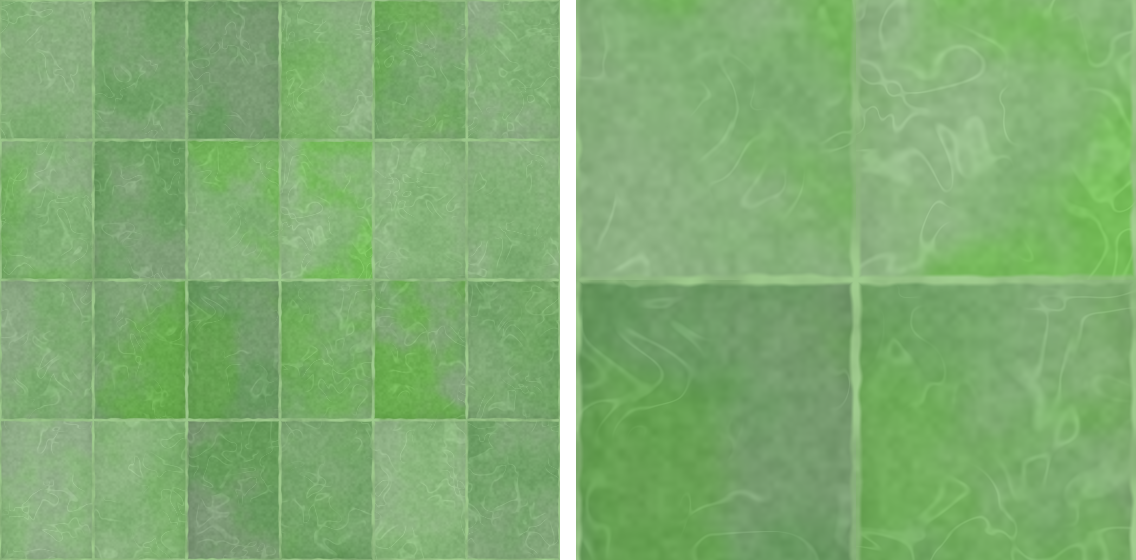
Left, the full canvas; right, a detail of the centre.
A Shadertoy shader for this texture:

```glsl
// Glazed green wall tiles, six across and four down, with thin pale joints.
// Each tile hashes its own tone; layered noise adds grey clouding, vivid
// glaze pools, fine crazing and grain, and roughens the joint edges.

const vec2 GRID = vec2(6.0, 4.0);
const float JOINT_HALF_WIDTH = 0.0026;
const float JOINT_WOBBLE = 0.0022;
const float JOINT_SOFTNESS = 0.0016;
const float RIM_WIDTH = 0.010;
const float RIM_SHADE = 0.10;
const float GRAIN = 0.075;
const float CRAZING = 0.055;
const vec3 DEEP_GREEN = vec3(0.405, 0.600, 0.375);
const vec3 PALE_GREEN = vec3(0.560, 0.735, 0.505);
const vec3 VIVID_GREEN = vec3(0.400, 0.675, 0.285);
const vec3 CLOUD_GREY = vec3(0.530, 0.625, 0.510);
const vec3 JOINT_COLOR = vec3(0.590, 0.755, 0.525);

float hash(vec2 p) {
    vec3 q = fract(vec3(p.xyx) * 0.1031);
    q += dot(q, q.yzx + 33.33);
    return fract((q.x + q.y) * q.z);
}

float noise(vec2 p) {
    vec2 i = floor(p), f = fract(p);
    f = f * f * (3.0 - 2.0 * f);
    return mix(mix(hash(i), hash(i + vec2(1, 0)), f.x),
               mix(hash(i + vec2(0, 1)), hash(i + vec2(1, 1)), f.x), f.y);
}

float fbm(vec2 p) {
    float sum = 0.0, amplitude = 0.533;
    for (int i = 0; i < 4; i++) {
        sum += amplitude * noise(p);
        p = mat2(1.6, 1.2, -1.2, 1.6) * p + 17.3;
        amplitude *= 0.5;
    }
    return sum;
}

// Glaze colour at a canvas point inside the numbered tile.
vec3 glaze(vec2 uv, vec2 id, vec2 local) {
    vec2 seed = id * 7.31 + 40.0;
    float tone = hash(seed);
    float greyness = hash(seed + 11.7);
    float vividness = hash(seed + 23.9);
    vec2 p = uv + seed;

    // Broad clouds, leaning towards one side of each tile
    vec2 lean = vec2(hash(seed + 3.1), hash(seed + 5.7)) - 0.5;
    float slope = dot(local - 0.5, lean);
    float cloud = fbm(p * 13.0) + 0.45 * slope;
    float pool = fbm(p * 10.0 + 60.0) - 0.7 * slope;

    vec3 color = mix(DEEP_GREEN, PALE_GREEN, clamp(tone + 0.9 * (cloud - 0.5), 0.0, 1.0));
    float grey = smoothstep(0.35, 0.72, cloud) * (0.15 + 0.75 * greyness);
    color = mix(color, CLOUD_GREY * (0.92 + 0.16 * tone), grey);
    float vivid = smoothstep(0.38, 0.72, pool) * smoothstep(0.25, 0.95, vividness);
    color = mix(color, VIVID_GREEN * (0.95 + 0.14 * tone), 0.85 * vivid);

    // Hairline crazing along bent noise contours
    vec2 bend = vec2(noise(p * 28.0), noise(p * 28.0 + 31.0));
    float hair = abs(noise(p * 62.0 + 3.0 * bend) - 0.5);
    float patches = smoothstep(0.4, 0.65, noise(p * 24.0 + 9.0));
    color += CRAZING * (1.0 - smoothstep(0.0, 0.11, hair)) * patches;

    // Grain at two sizes
    float grain = 0.6 * noise(p * 150.0) + 0.4 * noise(p * 260.0 + 5.0) - 0.5;
    return color + GRAIN * grain;
}

void mainImage(out vec4 fragColor, in vec2 fragCoord) {
    vec2 uv = fragCoord / iResolution.xy;
    vec2 cell = uv * GRID;
    vec2 id = floor(cell), local = fract(cell);
    vec3 color = glaze(uv, id, local);

    // Distance to the nearest joint on each axis, in canvas units
    vec2 edge = min(local, 1.0 - local) / GRID;
    vec2 side = step(0.5, local);
    vec2 wobble = vec2(noise(uv * 95.0 + side.x * 37.0 + id.x * 13.0),
                       noise(uv * 95.0 + side.y * 53.0 + id.y * 19.0 + 80.0)) - 0.5;
    vec2 rough = edge + JOINT_WOBBLE * wobble;
    float nearest = min(rough.x, rough.y);

    // Darker rim, uneven from tile to tile and side to side
    vec2 rim = exp(-edge / RIM_WIDTH);
    vec2 rimStrength = vec2(hash(id + side.x * 9.0 + 2.0), hash(id + side.y * 5.0 + 71.0));
    color *= 1.0 - RIM_SHADE * dot(rim, rimStrength);

    // Pale joint with worn, brighter stretches
    float soft = max(JOINT_SOFTNESS, 0.75 / min(iResolution.x, iResolution.y));
    float joint = 1.0 - smoothstep(JOINT_HALF_WIDTH - soft, JOINT_HALF_WIDTH + soft, nearest);
    float wear = fbm(uv * 38.0 + 90.0);
    vec3 jointColor = JOINT_COLOR * (0.88 + 0.24 * wear);
    color = mix(color, jointColor, joint * (0.65 + 0.35 * smoothstep(0.3, 0.6, wear)));

    fragColor = vec4(clamp(color, 0.0, 1.0), 1.0);
}
```
